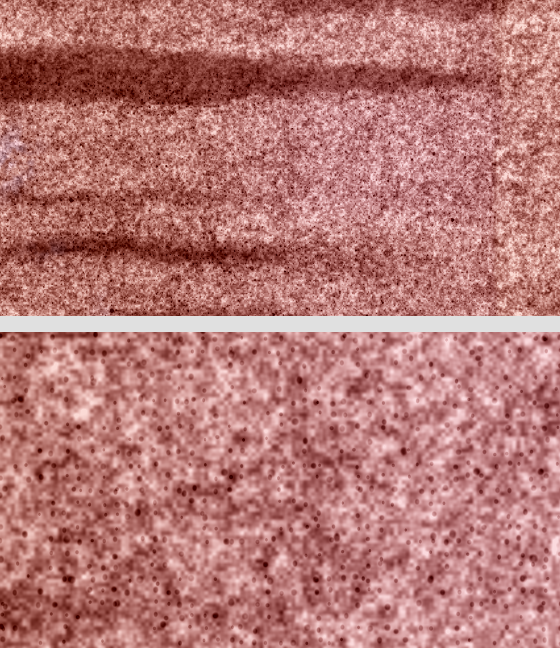
Top, the full canvas; bottom, a detail of the centre.
This texture is drawn by a Shadertoy shader. Its source:

```glsl
const vec3 DARK_RUST = vec3(0.41, 0.13, 0.11);
const vec3 PALE_ROSE = vec3(0.90, 0.71, 0.70);
const vec3 LILAC = vec3(0.76, 0.63, 0.71);

float hash(vec2 p) {
    vec3 q = fract(p.xyx * 0.1031);
    q += dot(q, q.yzx + 33.33);
    return fract((q.x + q.y) * q.z);
}

float noise(vec2 p) {
    vec2 i = floor(p), f = fract(p);
    f = f * f * (3.0 - 2.0 * f);
    return mix(mix(hash(i), hash(i + vec2(1, 0)), f.x),
               mix(hash(i + vec2(0, 1)), hash(i + vec2(1, 1)), f.x), f.y);
}

float fbm(vec2 p) {
    float sum = 0.0, weight = 0.5;
    for (int i = 0; i < 5; i++) {
        sum += weight * noise(p);
        p = mat2(1.6, 1.2, -1.2, 1.6) * p + 17.3;
        weight *= 0.5;
    }
    return sum;
}

// Horizontal stain with soft edges
float band(float y, float centre, float halfWidth, float soft) {
    return 1.0 - smoothstep(halfWidth - soft, halfWidth + soft, abs(y - centre));
}

// Fades in after a and out before b
float span(float x, float a, float b, float soft) {
    return smoothstep(a - soft, a + soft, x) * (1.0 - smoothstep(b - soft, b + soft, x));
}

float blob(vec2 p, vec2 centre, vec2 radius) {
    vec2 d = (p - centre) / radius;
    return exp(-dot(d, d));
}

// Scattered round holes, at most one per cell
float pits(vec2 p, float cells, float share, float radius) {
    vec2 g = p * cells, id = floor(g);
    vec2 jitter = vec2(hash(id + 3.7), hash(id + 81.2));
    float size = radius * mix(0.5, 1.0, hash(id + 40.5));
    vec2 d = fract(g) - mix(vec2(0.3), vec2(0.7), jitter);
    d.x *= 1.0 + 0.4 * hash(id + 9.1);
    return step(hash(id + 120.4), share) * (1.0 - smoothstep(size * 0.5, size * 1.3, length(d)));
}

float grain(vec2 p) {
    return (noise(p * 62.0) - 0.5) * 0.45
         + (noise(p * 125.0 + 31.0) - 0.5) * 0.65
         + (noise(p * 240.0 + 77.0) - 0.5) * 0.55;
}

// Rough plaster lit from the upper left
float relief(vec2 p, float scale) {
    vec2 toLight = vec2(-0.25, 0.4);
    return fbm(p * scale) - fbm(p * scale + toLight);
}

// Dark stains, each with its own length and depth
float stains(vec2 p) {
    float x = p.x;
    float wave = (fbm(vec2(x * 3.5, p.y * 5.0)) - 0.5) * 0.07;
    float ragged = (fbm(p * vec2(16.0, 28.0)) - 0.5) * 0.05;
    float y = p.y + wave + ragged;
    float mainWidth = mix(0.092, 0.028, smoothstep(0.3, 1.6, x));
    float s = 0.50 * band(y, 0.757, mainWidth, 0.025) * span(x, -1.0, 1.53, 0.12);
    s += 0.34 * band(y, 0.985, 0.035, 0.02) * span(x, 0.82, 1.6, 0.1);
    s += 0.20 * band(y, 0.995, 0.02, 0.02) * span(x, -1.0, 0.7, 0.1);
    s += 0.20 * band(y, 0.895, 0.012, 0.018) * span(x, 0.1, 1.15, 0.2);
    s += 0.28 * band(y, 0.385, 0.022, 0.03) * span(x, -1.0, 0.82, 0.16);
    s += 0.46 * band(y + 0.03 * x, 0.222, 0.036, 0.03) * span(x, 0.02, 0.85, 0.14);
    s += 0.20 * band(y, 0.185, 0.05, 0.05) * span(x, 0.75, 1.3, 0.2);
    s += 0.48 * band(y, 0.01, 0.025, 0.02) * span(x, 0.38, 0.85, 0.1);
    s += 0.30 * blob(p, vec2(1.76, 0.03), vec2(0.07, 0.06));
    return s;
}

void mainImage(out vec4 fragColor, in vec2 fragCoord) {
    vec2 p = fragCoord / iResolution.y;

    // Regions: rough right strip, pale middle, brown left
    float edge = 1.565 + 0.03 * blob(p, vec2(1.57, 0.64), vec2(0.5, 0.1))
               + (fbm(p * vec2(4.0, 12.0)) - 0.5) * 0.05;
    float strip = smoothstep(edge - 0.012, edge + 0.012, p.x);
    float below = 1.0 - smoothstep(0.70, 0.80, p.y);
    float middle = span(p.x, 0.85, 1.6, 0.3) * span(p.y, 0.3, 0.71, 0.09);
    float brown = 1.0 - smoothstep(0.3, 1.1, p.x);

    // Broad tone and streaks
    float stain = stains(p);
    float tone = 0.64 + 0.09 * middle + 0.08 * strip - 0.05 * brown * below;
    tone += 0.12 * band(p.y, 0.89, 0.07, 0.05) - stain;
    tone += (fbm(p * vec2(2.5, 15.0) + 8.0) - 0.5) * 0.38;
    tone += (fbm(p * vec2(34.0, 4.0) + 50.0) - 0.5) * 0.16;
    tone += (fbm(p * 12.0 + 21.0) - 0.5) * 0.28;

    // Grain, relief and the seam beside the strip
    tone += grain(p) * mix(1.0, 0.6, smoothstep(0.1, 0.5, stain));
    tone += relief(p, 30.0) * mix(0.25, 0.9, strip);
    float seam = exp(-pow((p.x - edge) / 0.014, 2.0));
    tone -= seam * 0.35 * fbm(p * 26.0 + 4.0);

    // Pits
    float pitted = mix(1.0, 0.4, strip) * mix(0.4, 1.0, below);
    tone -= 0.38 * pitted * pits(p, 75.0, 0.45, 0.27);
    tone -= 0.48 * pitted * pits(p + 5.3, 42.0, 0.18, 0.2);
    tone -= 0.65 * pits(p + 2.6, 14.0, 0.05, 0.11);

    // Tone to colour, with warm and lilac tints
    tone = clamp(tone, -0.3, 1.25);
    vec3 color = mix(DARK_RUST, PALE_ROSE, tone);
    color.r += 0.12 * tone * (1.0 - tone);
    color.b += 0.025 * middle - 0.025 * brown - 0.02 * strip;
    float bloom = blob(p, vec2(0.04, 0.49), vec2(0.08, 0.1))
                + 0.5 * blob(p, vec2(0.16, 0.2), vec2(0.08, 0.04))
                + 0.5 * blob(p, vec2(0.33, 0.02), vec2(0.05, 0.05));
    bloom *= smoothstep(0.3, 0.65, fbm(p * 22.0 + 60.0));
    color = mix(color, LILAC + (tone - 0.5) * 0.5, bloom * 0.75);
    fragColor = vec4(clamp(color, 0.0, 1.0), 1.0);
}
```
